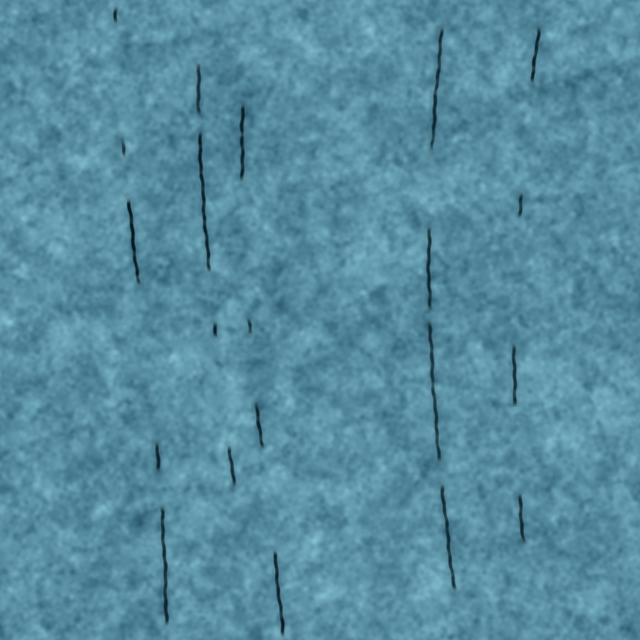
Give the GLSL for this texture, as a WebGL 1 fragment shader.

```glsl
precision highp float;
// Mottled blue sheet crossed by a few thin, broken, nearly vertical dark scratches.
// The mottling sums cellular splat noise at five scales; each scratch is a
// meandering column cut into ragged dashes of random length and strength.

uniform vec2 u_resolution;

vec3 hash3(vec2 p) {
  vec3 q = vec3(dot(p, vec2(127.1, 311.7)),
                dot(p, vec2(269.5, 183.3)),
                dot(p, vec2(419.2, 371.9)));
  return fract(sin(q) * 43758.545);
}

// Cellular noise: one soft light or dark spot scattered in each cell
float splatNoise(vec2 p) {
  vec2 cell = floor(p);
  float sum = 0.0;
  for (int j = -1; j <= 1; j++) {
    for (int i = -1; i <= 1; i++) {
      vec2 id = cell + vec2(float(i), float(j));
      vec3 rnd = hash3(id);
      vec2 offset = p - id - rnd.xy;
      float falloff = max(1.0 - dot(offset, offset), 0.0);
      sum += (rnd.z * 2.0 - 1.0) * falloff * falloff;
    }
  }
  return sum;
}

// Broad clouds down to fine grain, slightly warped to avoid round spots
float mottling(vec2 uv) {
  vec2 warped = uv + 0.006 * vec2(splatNoise(uv * 43.0 + 7.3), splatNoise(uv * 41.0 + 51.7));
  return 0.13 * splatNoise(uv * 8.0 + 3.1)
       + 0.20 * splatNoise(warped * 20.0 + 17.4)
       + 0.32 * splatNoise(warped * 42.0 + 41.9)
       + 0.38 * splatNoise(warped * 80.0 + 83.2)
       + 0.29 * splatNoise(uv * 145.0 + 131.6);
}

// Meandering centre line of one scratch column
float columnX(float column, float y) {
  float base = 0.22 + 0.1 * column + 0.22 * step(2.5, column) + 0.03 * sin(1.6 * column);
  float bend = 0.04 * cos(3.0 * y + 0.45 * column);
  float wobble = 0.0008 * sin(70.0 * y + 9.0 * column) + 0.0006 * sin(230.0 * y + column);
  return base + bend + wobble;
}

// x: dark core, y: faint shadow around it
vec2 scratch(vec2 uv, float column) {
  float rows = 4.2;
  float along = uv.y * rows + fract(column * 0.618);
  vec3 rnd = hash3(vec2(floor(along), column + 20.0));
  float halfLength = mix(0.05, 0.48, rnd.x * rnd.x);
  float centre = mix(halfLength, 1.0 - halfLength, rnd.y);
  float beyond = (abs(fract(along) - centre) - halfLength) / rows;
  float across = abs(uv.x - columnX(column, uv.y));

  // Grain breaks the ink along its length, and the ends fade out
  float grain = splatNoise(vec2(column * 13.0, uv.y * 130.0));
  float ends = 1.0 - smoothstep(-0.010, 0.003, beyond);
  float core = 1.0 - smoothstep(0.0008, 0.0042 + 0.0006 * grain, across);
  float shadow = 1.0 - smoothstep(0.002, 0.011, length(vec2(across, max(beyond, 0.0))));
  float strength = mix(0.75, 1.0, rnd.z);
  return vec2(core * ends * clamp(0.92 + 0.28 * grain, 0.0, 1.0), shadow) * strength;
}

void main() {
  vec2 uv = gl_FragCoord.xy / u_resolution;

  // Blue ground
  vec3 color = vec3(0.345, 0.556, 0.634) + vec3(0.14, 0.16, 0.15) * mottling(uv);

  // Scratches
  vec2 marks = vec2(0.0);
  for (int i = 0; i < 5; i++) {
    marks = max(marks, scratch(uv, float(i)));
  }
  color *= 1.0 - 0.10 * marks.y;
  color = mix(color, vec3(0.01, 0.09, 0.12), marks.x);

  gl_FragColor = vec4(clamp(color, 0.0, 1.0), 1.0);
}
```
